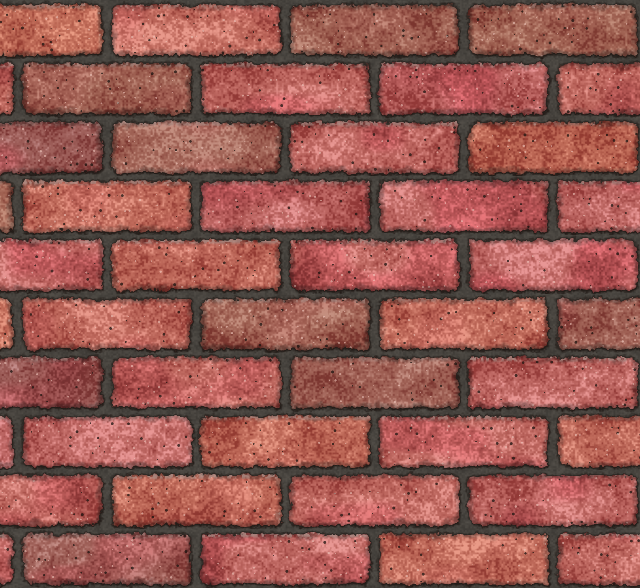
Reproduce this texture procedurally as a Shadertoy shader.

```glsl
// Weathered red brick wall in running bond with dark recessed mortar.

const vec2 REPEATS = vec2(3.588, 10.0);   // bricks across, courses up
const float CELL_ASPECT = 3.04;           // brick pitch / course height
const vec2 BRICK_HALF = vec2(1.435, 0.427);

const vec3 CLAY_DEEP = vec3(0.56, 0.23, 0.21);
const vec3 CLAY_MID = vec3(0.72, 0.41, 0.37);
const vec3 CLAY_PALE = vec3(0.89, 0.61, 0.57);
const vec3 CRIMSON = vec3(0.66, 0.24, 0.27);
const vec3 MORTAR = vec3(0.27, 0.255, 0.235);
const vec3 CREVICE = vec3(0.11, 0.08, 0.065);
const vec3 DUST = vec3(0.70, 0.58, 0.55);
const vec3 GRIT = vec3(0.93, 0.77, 0.73);

float hash(vec2 p) {
    vec3 q = fract(vec3(p.xyx) * 0.1031);
    q += dot(q, q.yzx + 33.33);
    return fract((q.x + q.y) * q.z);
}

float noise(vec2 p) {
    vec2 i = floor(p), f = fract(p);
    f = f * f * (3.0 - 2.0 * f);
    return mix(mix(hash(i), hash(i + vec2(1, 0)), f.x),
               mix(hash(i + vec2(0, 1)), hash(i + vec2(1, 1)), f.x), f.y);
}

// Noise centred on zero.
float wobble(vec2 p) { return noise(p) - 0.5; }

float roundedBox(vec2 p, vec2 halfSize, float radius) {
    vec2 q = abs(p) - halfSize + radius;
    return length(max(q, 0.0)) + min(max(q.x, q.y), 0.0) - radius;
}

// Sparse irregular dots, one candidate per grid cell.
float specks(vec2 p, float chance, float radius) {
    vec2 cell = floor(p);
    vec2 centre = 0.3 + 0.4 * vec2(hash(cell + 3.7), hash(cell + 9.2));
    float r = radius * (0.5 + hash(cell + 5.1));
    float dotMask = 1.0 - smoothstep(r * 0.5, r, length(fract(p) - centre));
    return dotMask * step(hash(cell), chance);
}

vec3 mortarColor(vec2 wall, float d, float shade) {
    float grain = wobble(wall * 34.0) * 0.22 + wobble(wall * 9.0) * 0.16;
    vec3 color = MORTAR * (1.04 + grain);
    float contact = 1.0 - smoothstep(0.0, 0.055, d);
    float castShadow = 1.0 - smoothstep(-0.02, 0.04, shade);
    return mix(color, CREVICE, max(contact * 0.65, castShadow * 0.85));
}

vec3 brickColor(vec2 p, vec2 id, float d) {
    vec2 s = p + 17.0 * vec2(hash(id), hash(id + 40.0));   // own patch of clay
    float kind = hash(id + 71.0);
    float hue = hash(id + 23.0);

    // Cloudy firing marks, pebbled face and fine sand
    float tone = 0.49 + 0.17 * (hash(id + 11.0) - 0.5);
    tone += 0.55 * wobble(s * vec2(1.3, 2.2)) + 0.32 * wobble(s * vec2(4.0, 5.0));
    tone += 0.38 * wobble(s * 13.0) + 0.62 * wobble(s * 31.0);
    tone += 0.12 * (1.0 - smoothstep(0.2, 1.2, abs(p.x)));
    vec3 color = mix(CLAY_DEEP, CLAY_MID, smoothstep(0.0, 0.55, tone));
    color = mix(color, CLAY_PALE, smoothstep(0.5, 1.05, tone));

    // Brick-to-brick tint: orange to rose, with a few smoky brown ones
    color *= mix(vec3(1.03, 1.0, 0.90), vec3(1.02, 0.96, 1.04), hue);
    color *= mix(vec3(1.0), vec3(0.84, 0.93, 0.94), step(0.8, kind));
    float blush = smoothstep(0.5, 0.85, noise(s * vec2(1.1, 1.8) + 31.0));
    color = mix(color, CRIMSON * (0.7 + 0.6 * tone), blush * hue * 0.6);

    // Pits, pale grit and burnt rim
    color = mix(color, CREVICE, 0.75 * specks(s * 8.0, 0.13, 0.18));
    color = mix(color, GRIT, 0.6 * specks(s * 11.0 + 5.0, 0.10, 0.20));
    float rim = smoothstep(-0.10, 0.0, d + 0.06 * wobble(s * 8.0));
    color *= 1.0 - 0.34 * rim;

    // Dusty crumbs along the upper arris
    float crumbs = smoothstep(0.33, 0.41, p.y) * smoothstep(0.42, 0.65, noise(s * 23.0));
    return mix(color, DUST, crumbs * mix(0.15, 0.75, hash(id + 57.0)));
}

void mainImage(out vec4 fragColor, in vec2 fragCoord) {
    // Running bond: every other course slides by half a brick
    vec2 grid = fragCoord / iResolution.xy * REPEATS;
    vec2 wall = grid * vec2(CELL_ASPECT, 1.0);
    float course = floor(grid.y);
    grid.x -= 0.1 + 0.5 * mod(course, 2.0);
    vec2 id = vec2(floor(grid.x), course) + 8.0;
    vec2 p = (fract(grid) - 0.5) * vec2(CELL_ASPECT, 1.0);
    p.y += 0.008;

    // Chipped outline with differently worn corners
    vec2 corner = id * 2.0 + step(0.0, p);
    float radius = mix(0.04, 0.17, hash(corner + 90.0));
    float chips = 0.05 * wobble(wall * 5.0) + 0.05 * wobble(wall * 17.0)
                + 0.03 * wobble(wall * 36.0);
    float d = roundedBox(p, BRICK_HALF, radius) + chips + 0.004;
    float shade = roundedBox(p - vec2(0.012, -0.022), BRICK_HALF, radius) + chips;

    float pixel = REPEATS.y / iResolution.y;
    float cover = 1.0 - smoothstep(-0.6 * pixel, 0.6 * pixel, d);
    vec3 color = mix(mortarColor(wall, d, shade), brickColor(p, id, d), cover);
    fragColor = vec4(color, 1.0);
}
```
